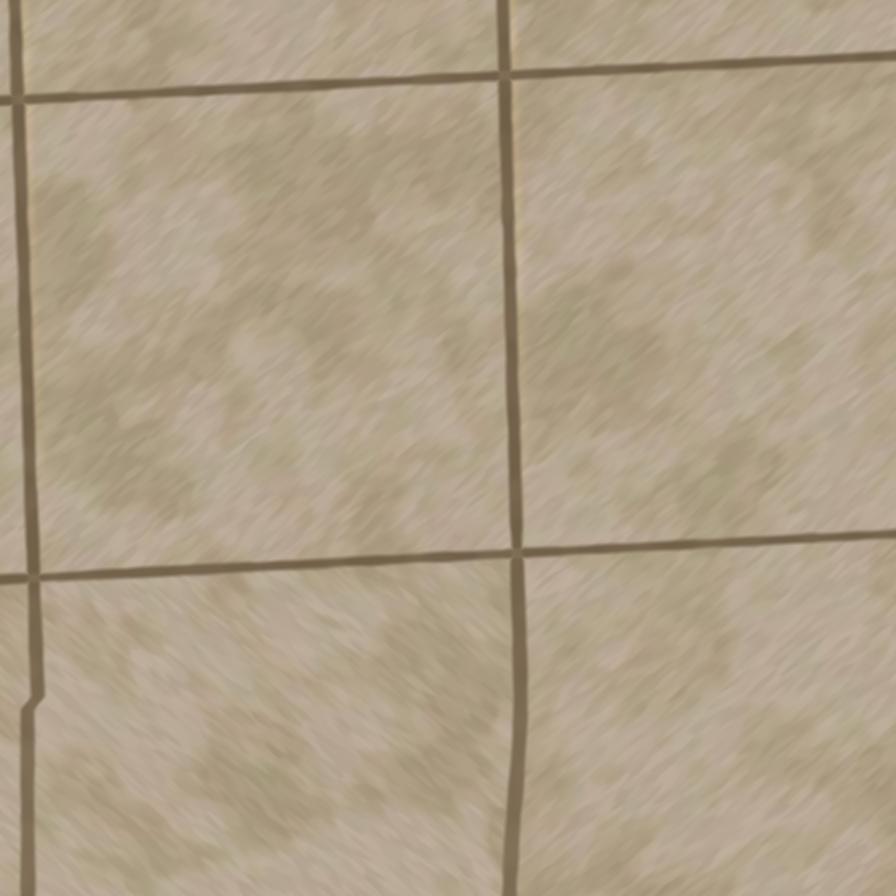
Reproduce this texture procedurally as a Shadertoy shader.

```glsl
const vec2  SPACING      = vec2(0.540, 0.534);  // tile pitch
const vec2  ORIGIN       = vec2(0.042, 0.353);  // first joint crossing
const vec2  SLANT        = vec2(-0.033, 0.051); // lean of the joints
const float FAN          = 0.007;               // columns spread toward the top
const float JOG_HEIGHT   = 0.225;               // joints shift sideways below this
const float JOG_SHIFT    = 0.011;
const vec2  HALF_WIDTH   = vec2(0.0068, 0.0053);
const float SOFTNESS     = 0.0035;
const float STREAK_ANGLE = 0.70;
const float GRAIN        = 0.055;

const vec3 SHADE       = vec3(0.665, 0.605, 0.500);
const vec3 TAN         = vec3(0.700, 0.640, 0.540);
const vec3 BLUSH       = vec3(0.718, 0.658, 0.582);
const vec3 GROUT_DARK  = vec3(0.445, 0.375, 0.285);
const vec3 GROUT_LIGHT = vec3(0.520, 0.450, 0.360);
const vec3 WARM_EDGE   = vec3(0.050, 0.032, 0.005);

vec3 hash3(vec2 p) {
    vec3 q = vec3(dot(p, vec2(127.1, 311.7)),
                  dot(p, vec2(269.5, 183.3)),
                  dot(p, vec2(419.2, 371.9)));
    return fract(sin(q) * 43758.5);
}

// Cellular noise: random values blended around jittered points, about -0.5 to 0.5
float cellNoise(vec2 p) {
    vec2 cell = floor(p);
    float total = 0.0, weights = 0.0;
    for (int j = -1; j <= 1; j++)
    for (int i = -1; i <= 1; i++) {
        vec2 corner = cell + vec2(i, j);
        vec3 h = hash3(corner);
        vec2 d = corner + h.xy - p;
        float w = exp(-5.0 * dot(d, d));
        total += w * (h.z - 0.5);
        weights += w;
    }
    return total / weights;
}

vec2 rotate(vec2 p, float a) {
    return vec2(cos(a) * p.x + sin(a) * p.y, cos(a) * p.y - sin(a) * p.x);
}

// Position in tile units, with joints on the whole numbers
vec2 tileSpace(vec2 uv) {
    float rise = uv.y - ORIGIN.y;
    float pitch = SPACING.x + FAN * rise;
    float lean = SLANT.x * max(uv.y - JOG_HEIGHT, 0.0);
    float x = uv.x - ORIGIN.x - lean;

    // The first joint breaks sharply, the next one bends gently
    float jogLength = x < 0.5 * pitch ? 0.02 : 0.24;
    x += JOG_SHIFT * (1.0 - smoothstep(JOG_HEIGHT - jogLength, JOG_HEIGHT, uv.y));
    return vec2(x / pitch, (rise - SLANT.y * uv.x) / SPACING.y);
}

// Mottled stone, shifted for each tile
vec3 stone(vec2 uv, vec2 tile) {
    vec2 p = uv + 7.0 * hash3(tile + 3.0).xy;
    float angle = tile.y < 0.0 && tile.x < 1.0 ? -STREAK_ANGLE : STREAK_ANGLE;
    vec2 along = rotate(p, angle);

    float tone = 0.50 * cellNoise(p * 8.0)
               + 0.42 * cellNoise(p * 19.0 + 11.0)
               + 0.30 * cellNoise(along * vec2(30.0, 60.0));
    tone += 0.05 * (hash3(tile).z - 0.5);
    vec3 color = mix(SHADE, TAN, smoothstep(-0.20, 0.0, tone));
    color = mix(color, BLUSH, smoothstep(-0.02, 0.15, tone));

    // Fine slanted streaks and a faint pink to green drift
    float streak = cellNoise(along * vec2(45.0, 190.0));
    float drift = cellNoise(p * 26.0 + 31.0);
    return color + GRAIN * streak + drift * vec3(0.018, -0.010, 0.008);
}

void mainImage(out vec4 fragColor, in vec2 fragCoord) {
    vec2 uv = fragCoord / iResolution.xy;
    vec2 grid = tileSpace(uv);
    vec2 fromJoint = (grid - round(grid)) * SPACING;
    vec3 color = stone(uv, floor(grid));

    // Warm lit rim on the right of the upright joints
    float rim = (fromJoint.x - 0.0115) / 0.0045;
    color += WARM_EDGE * exp(-rim * rim) * smoothstep(0.2, 0.9, uv.y);

    // Joints with slightly uneven edges, wider toward the bottom
    vec2 halfWidth = HALF_WIDTH;
    halfWidth.x += 0.0012 * (1.0 - smoothstep(0.25, 0.40, uv.y));
    halfWidth += 0.0022 * vec2(cellNoise(uv * 35.0), cellNoise(uv * 35.0 + 50.0));
    float soft = max(SOFTNESS, 1.0 / iResolution.y);
    vec2 joint = 1.0 - smoothstep(halfWidth - soft, halfWidth + soft, abs(fromJoint));

    // Grout pales at the bottom and at the crossings
    float pale = 0.55 * (1.0 - smoothstep(0.1, 0.4, uv.y))
               + 0.6 * joint.x * joint.y
               + 0.5 * cellNoise(uv * 40.0 + 9.0) + 0.15;
    vec3 grout = mix(GROUT_DARK, GROUT_LIGHT, clamp(pale, 0.0, 1.0));
    color = mix(color, grout, max(joint.x, joint.y));

    fragColor = vec4(color, 1.0);
}
```
